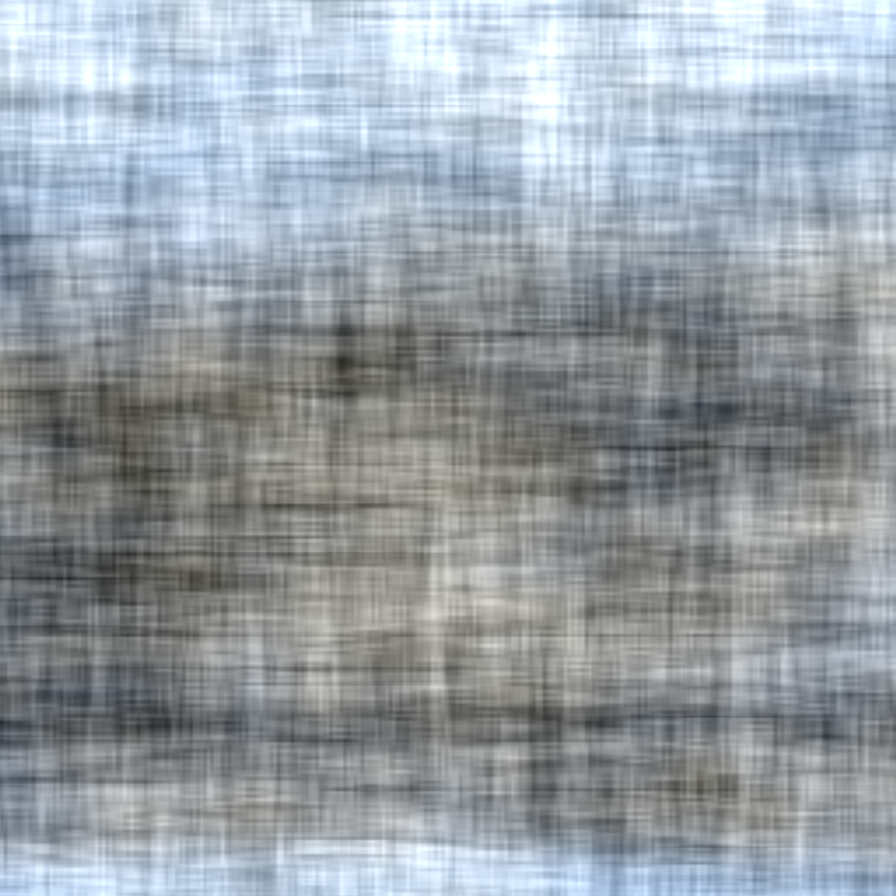
Write a Shadertoy shader that draws this texture.

```glsl
// Worn woven cloth: blue-white and grey bands crossed by warp and weft streaks

float hash(vec2 p) {
    return fract(sin(dot(p, vec2(127.1, 311.7))) * 43758.5453);
}

float noise(vec2 p) {
    vec2 cell = floor(p);
    vec2 f = fract(p);
    f = f * f * (3.0 - 2.0 * f);
    float low = mix(hash(cell), hash(cell + vec2(1, 0)), f.x);
    float high = mix(hash(cell + vec2(0, 1)), hash(cell + vec2(1, 1)), f.x);
    return mix(low, high, f.y);
}

float band(float y, float center, float width) {
    float d = (y - center) / width;
    return exp(-d * d);
}

// Broad horizontal bands, light at the top and bottom edges
float bandTone(float y) {
    float tone = 0.57;
    tone += 0.32 * smoothstep(0.56, 0.96, y);
    tone += 0.27 * (1.0 - smoothstep(-0.01, 0.10, y));
    tone -= 0.13 * band(y, 0.53, 0.07);
    tone -= 0.07 * band(y, 0.30, 0.04);
    tone -= 0.16 * band(y, 0.205, 0.035);
    return tone;
}

// Streaks along both thread directions, from wide folds to single threads
float weave(vec2 uv) {
    float sum = 0.0;
    float across = 8.0;
    for (int i = 0; i < 6; i++) {
        float along = 2.0 + 0.11 * across;
        float seed = 17.3 * float(i);
        float weft = noise(uv * vec2(along, across) + seed);
        float warp = noise(uv * vec2(across, along) + seed + 71.9);
        sum += weft + 0.9 * warp - 0.95;
        across *= 2.0;
    }
    return sum;
}

void mainImage(out vec4 fragColor, in vec2 fragCoord) {
    vec2 uv = fragCoord / iResolution.xy;

    // Bands drift slightly along the cloth
    float drift = 0.035 * (noise(uv * vec2(3.0, 4.0) + 5.0) - 0.5);
    float base = bandTone(uv.y + drift);

    // Threads, soft stains and a few long dark slubs
    float tone = base + 0.125 * weave(uv);
    tone += 0.12 * (noise(uv * vec2(7.0, 10.0) + 33.0) - 0.5);
    tone -= 0.12 * smoothstep(0.78, 1.0, noise(uv * vec2(2.5, 110.0) + 9.0));

    // Light bands turn blue, grey bands wander between warm and cool
    float blueness = smoothstep(0.54, 0.82, base);
    vec3 tint = mix(vec3(-0.012, 0.0, 0.004), vec3(-0.075, 0.0, 0.085), blueness);
    float warmth = noise(uv * vec2(4.0, 9.0) + 50.0) + 0.5 * noise(uv * vec2(14.0, 22.0)) - 0.75;
    tint += vec3(0.045, 0.005, -0.065) * warmth;

    fragColor = vec4(clamp(tone + tint, 0.0, 1.0), 1.0);
}
```
